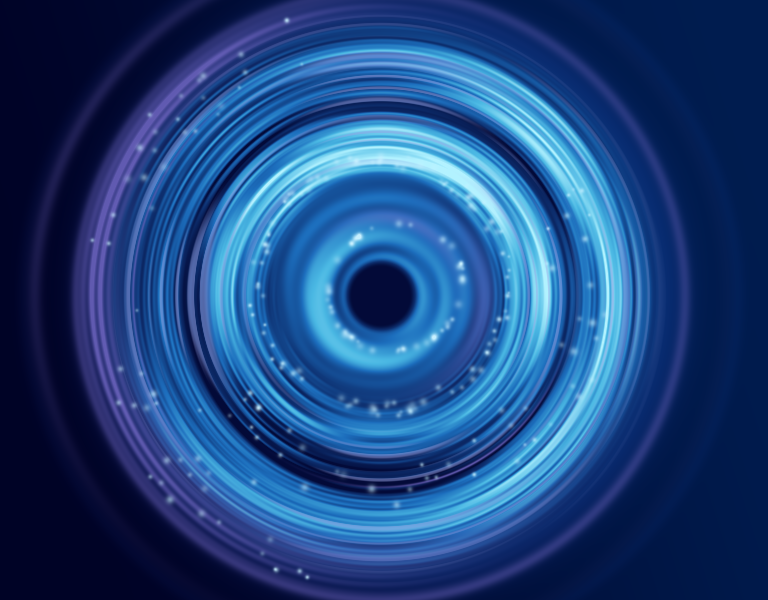
Write a WebGL 2 fragment shader that draws this background.

```glsl
#version 300 es
precision highp float;
// A luminous vortex of concentric streaks around a dark core, on deep navy.
// A brightness field in polar coordinates (rings times angular lobes plus
// stretched noise) feeds a colour ramp; violet arcs and sparks lie on top.
#define CENTER vec2(0.496, 0.507)
#define CORE_RADIUS 0.056
#define LENS_RADIUS 0.181
#define DISC_RADIUS 0.455
#define STREAK_GAIN 1.1
#define SPARK_COUNT 250
#define SPARK_SIZE 0.0036
#define VIOLET vec3(0.44, 0.40, 0.76)
#define PI 3.14159265

uniform vec2 u_resolution;
out vec4 outColor;

float hash(float n) {
    return fract(sin(n * 12.9898) * 43758.547);
}

float hash3(vec3 p) {
    p = fract(p * vec3(0.1031, 0.1130, 0.0973));
    p += dot(p, p.yzx + 33.33);
    return fract((p.x + p.y) * p.z);
}

float noise(vec3 p) {
    vec3 i = floor(p), f = fract(p);
    f = f * f * (3.0 - 2.0 * f);
    vec2 e = vec2(0.0, 1.0);
    vec4 x = mix(vec4(hash3(i), hash3(i + e.xyx), hash3(i + e.xxy), hash3(i + e.xyy)),
                 vec4(hash3(i + e.yxx), hash3(i + e.yyx), hash3(i + e.yxy), hash3(i + e.yyy)), f.x);
    vec2 y = mix(x.xz, x.yw, f.y);
    return mix(y.x, y.y, f.z);
}

// Soft ring around radius c, and a soft angular lobe facing angle c
float ring(float r, float c, float w) {
    float d = (r - c) / w;
    return exp(-d * d);
}

float lobe(float a, float c, float sharpness) {
    return pow(0.5 + 0.5 * cos(a - c), sharpness);
}

// Navy to blue to cyan to pale ice
vec3 ramp(float v) {
    v = clamp(v, 0.0, 1.0) * 4.0;
    vec3 c = mix(vec3(0.01, 0.04, 0.22), vec3(0.05, 0.18, 0.43), min(v, 1.0));
    c = mix(c, vec3(0.11, 0.43, 0.74), clamp(v - 1.0, 0.0, 1.0));
    c = mix(c, vec3(0.29, 0.72, 0.89), clamp(v - 2.0, 0.0, 1.0));
    return mix(c, vec3(0.70, 0.95, 1.0), clamp(v - 3.0, 0.0, 1.0));
}

// Fine lines along the circles, changing slowly with direction
float streaks(float r, vec2 dir) {
    float fine = noise(vec3(r * 230.0, dir * 1.6 + 7.0));
    float medium = noise(vec3(r * 125.0, dir * 1.3 + 19.0));
    float broad = noise(vec3(r * 48.0, dir * 1.1 + 31.0));
    return fine * 0.48 + medium * 0.36 + broad * 0.16 - 0.5;
}

float brightness(vec2 p, float r, float a) {
    // Outer streaked bands, brightest to the right
    float v = 0.29 + ring(r, 0.385, 0.05) * (0.10 + 0.40 * lobe(a, 0.05, 1.2) + 0.16 * lobe(a, -1.6, 3.0));
    v += ring(r, 0.25, 0.05) * (0.25 + 0.25 * lobe(a, 1.6, 1.0));
    v += ring(r, 0.228, 0.024) * 0.24 * lobe(a, 1.5, 4.0);
    v += ring(r, 0.28, 0.022) * 0.18 * lobe(a, 0.3, 3.0);
    // Dark gap, widening towards the bottom
    v -= ring(r, 0.322, 0.011) * 0.30;
    v -= ring(r, 0.295, 0.03) * 0.30 * lobe(a, -1.8, 2.5);
    v += streaks(r, p / max(r, 0.001)) * STREAK_GAIN * smoothstep(0.15, 0.23, r) * smoothstep(0.49, 0.41, r);
    // Smooth inner lens, slightly raised
    float lensR = length(p - vec2(0.002, 0.026));
    float lens = 0.46 + 0.04 * sin(r * 190.0 + a) + 0.10 * (noise(vec3(r * 75.0, p * 9.0 + 5.0)) - 0.5);
    lens += ring(r, 0.105, 0.02) * (0.06 + 0.26 * lobe(a, 3.1, 2.0) + 0.16 * lobe(a, -1.5, 3.0));
    lens += ring(r, 0.069, 0.008) * 0.14 * lobe(a, 0.0, 1.0);
    lens -= ring(r, 0.075, 0.008) * 0.14 * lobe(a, 2.6, 1.0);
    lens -= ring(lensR, 0.172, 0.014) * 0.10;
    v = mix(lens, v, smoothstep(LENS_RADIUS - 0.012, LENS_RADIUS + 0.008, lensR));
    return v * smoothstep(CORE_RADIUS - 0.008, CORE_RADIUS + 0.009, r);
}

// Violet tints inside the disc and glowing arcs around it
float violetArcs(float r, float a) {
    float left = lobe(a, 3.15, 2.5);
    float v = ring(r, 0.473, 0.022) * left * (0.65 + 0.3 * sin(r * 420.0));
    v += ring(r, 0.484, 0.014) * 0.50 * lobe(a, 2.4, 8.0);
    v += ring(r, 0.507, 0.010) * (0.32 + 0.12 * lobe(a, -1.8, 2.0));
    v += ring(r, 0.577, 0.012) * (0.03 + 0.24 * lobe(a, 2.6, 4.0));
    v += ring(r, 0.435, 0.025) * 0.34 * lobe(a, -1.9, 3.0);
    v += ring(r, 0.132, 0.012) * 0.42 * lobe(a, 1.2, 5.0);
    v += ring(r, 0.172, 0.016) * 0.42 * lobe(a, -0.1, 5.0);
    v += ring(r, 0.319, 0.002) * 0.8 * lobe(a, -1.1, 12.0);
    return v + ring(r, 0.413, 0.002) * 0.6 * lobe(a, 3.0, 8.0);
}

// Scattered sparks: soft inner collar, lens rim, dark gap and outer left
float sparks(vec2 p) {
    float glow = 0.0;
    for (int i = 0; i < SPARK_COUNT; i++) {
        float n = float(i), kind = mod(n, 5.0), jitter = hash(n + 41.3) - 0.5;
        float a = hash(n + 3.7) * 2.0 * PI, radius = 0.208 + 0.018 * sin(a) + 0.025 * jitter;
        float size = SPARK_SIZE * (0.65 + 0.6 * hash(n + 9.1)), soft = 1.0 + 0.5 * abs(sin(a));
        if (kind < 1.0) { radius = 0.087 + 0.055 * lobe(a, 0.5, 2.0) + 0.006 * jitter; soft = 1.5; }
        else if (kind > 3.5) { a = 1.9 + a * 0.42; radius = 0.445 + 0.09 * jitter; }
        else if (kind > 2.5) { a = -2.6 + a * 0.5; radius = 0.325 + 0.11 * jitter; }
        vec2 d = (p - radius * vec2(cos(a), sin(a))) / (size * soft);
        glow += exp(-dot(d, d)) * (0.35 + 0.5 * hash(n + 77.0)) / soft;
    }
    return min(glow, 1.0);
}

void main() {
    vec2 uv = gl_FragCoord.xy / u_resolution;
    vec2 p = (uv - CENTER) * vec2(u_resolution.x / u_resolution.y, 1.0);
    float r = length(p), a = atan(p.y, p.x);
    // Backdrop, lighter to the upper right
    vec3 color = mix(vec3(0.0, 0.01, 0.15), vec3(0.0, 0.11, 0.31), smoothstep(0.0, 1.1, uv.x + 0.25 * (uv.y - 0.5)));
    color += vec3(0.03, 0.07, 0.15) * (ring(r, 0.47, 0.045) + 0.25 * ring(r, 0.595, 0.012));
    float disc = smoothstep(DISC_RADIUS + 0.035, DISC_RADIUS - 0.045, r);
    color = mix(color, ramp(brightness(p, r, a)), disc);
    // Lilac threads among the outer streaks
    float thread = smoothstep(0.62, 0.9, noise(vec3(r * 150.0, p / max(r, 0.001) + 53.0)));
    color = mix(color, vec3(0.60, 0.64, 0.90), 0.5 * thread * disc * smoothstep(0.19, 0.25, r));
    color = mix(color, VIOLET, clamp(violetArcs(r, a), 0.0, 0.85));
    color = mix(color, vec3(0.78, 0.94, 1.0), sparks(p));
    outColor = vec4(color, 1.0);
}
```
